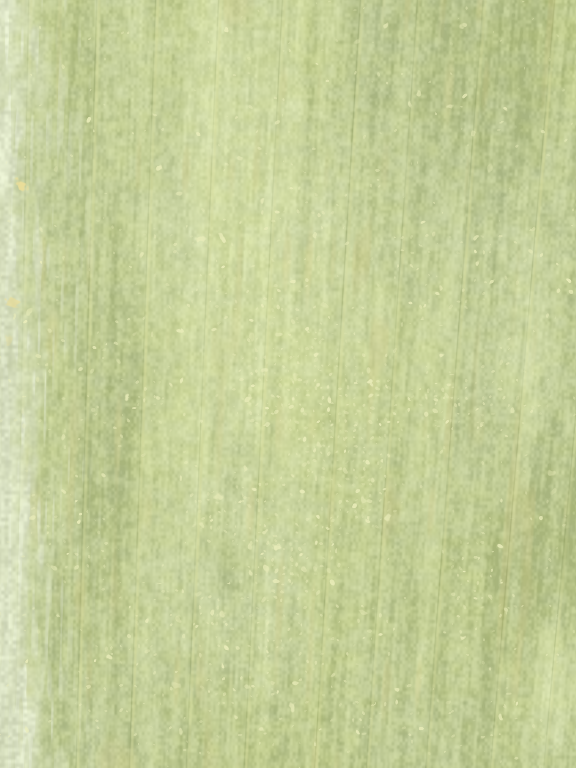
Write a WebGL 1 fragment shader that draws this texture.

```glsl
precision highp float;

uniform vec2 u_resolution;

const vec3 SHADE_GREEN = vec3(0.682, 0.732, 0.507);
const vec3 LEAF_GREEN = vec3(0.768, 0.812, 0.590);
const vec3 LIGHT_GREEN = vec3(0.824, 0.864, 0.648);
const vec3 WAXY_WHITE = vec3(0.865, 0.895, 0.775);
const vec3 DRY_OCHRE = vec3(0.83, 0.80, 0.55);
const vec3 RIDGE_YELLOW = vec3(0.845, 0.865, 0.615);
const vec3 FLECK_CREAM = vec3(0.92, 0.93, 0.73);
const vec3 CRUMB_YELLOW = vec3(0.92, 0.87, 0.60);
const float VEIN_SPACING = 0.112;

float hash(vec2 p) {
  vec3 q = fract(vec3(p.xyx) * 0.1031);
  q += dot(q, q.yzx + 33.33);
  return fract((q.x + q.y) * q.z);
}

float noise(vec2 p) {
  vec2 i = floor(p);
  vec2 f = fract(p);
  f = f * f * (3.0 - 2.0 * f);
  float low = mix(hash(i), hash(i + vec2(1.0, 0.0)), f.x);
  float high = mix(hash(i + vec2(0.0, 1.0)), hash(i + vec2(1.0, 1.0)), f.x);
  return mix(low, high, f.y);
}

// Noise centred on zero, shifted so layers stay independent
float vary(vec2 p, float seed) {
  return noise(p + seed * 17.3 + 40.0) - 0.5;
}

float blob(vec2 p, vec2 centre, vec2 size) {
  vec2 d = (p - centre) / size;
  return exp(-dot(d, d));
}

// One randomly turned speck in each occupied cell
float flecks(vec2 p, float cell, float size, float density, float seed) {
  vec2 id = floor(p / cell) + seed * 31.0;
  vec2 jitter = vec2(hash(id + 3.1), hash(id + 7.7));
  vec2 d = (fract(p / cell) - mix(vec2(0.25), vec2(0.75), jitter)) * cell;
  float angle = 6.2832 * hash(id + 11.9);
  float c = cos(angle);
  float s = sin(angle);
  d = vec2(c * d.x - s * d.y, s * d.x + c * d.y);
  float radius = size * mix(0.55, 1.1, hash(id + 19.3));
  float shape = length(d * vec2(1.0, 1.6)) + vary(p * 200.0, seed) * radius * 0.8;
  float mask = 1.0 - smoothstep(radius * 0.5, radius * 1.1, shape);
  return mask * step(hash(id + 23.5), density) * mix(0.35, 1.0, hash(id + 29.1));
}

// x: dark groove, y: pale ridge beside it
vec2 veins(float across, float along) {
  float id = floor(across / VEIN_SPACING);
  float centre = (id + 0.5 + 0.25 * (hash(vec2(id, 5.0)) - 0.5)) * VEIN_SPACING;
  float d = across - centre;
  float groove = exp(-pow(d / 0.0014, 2.0));
  float ridge = exp(-pow((d - 0.0042) / 0.0028, 2.0));
  float worn = mix(0.3, 1.0, noise(vec2(id * 9.0, along * 16.0)));
  worn *= mix(0.55, 1.0, noise(vec2(id * 3.0 + 1.5, along * 70.0)));
  float faint = mix(0.2, 1.0, noise(vec2(id * 5.0 + 2.5, along * 6.0)));
  return vec2(groove * worn, ridge * faint);
}

void main() {
  vec2 uv = gl_FragCoord.xy / u_resolution;
  vec2 p = gl_FragCoord.xy / u_resolution.x;

  // Fibres lean left and draw together toward the bottom
  float drop = 1.0 - uv.y;
  float across = (uv.x + 0.02 * drop) / (1.0 - 0.095 * drop);

  // Broad shading
  float tone = 0.5 + 0.4 * vary(vec2(across * 4.0, uv.y * 3.0), 1.0);
  tone += 0.28 * blob(uv, vec2(0.42, 0.72), vec2(0.25, 0.35));
  tone += 0.6 * blob(uv, vec2(1.0, 0.1), vec2(0.1, 0.09));
  tone -= 0.45 * blob(uv, vec2(0.19, 0.32), vec2(0.06, 0.25));
  tone -= 0.35 * blob(uv, vec2(0.93, 0.28), vec2(0.13, 0.15));
  tone -= 0.24 * blob(uv, vec2(0.8, 0.9), vec2(0.22, 0.22));
  vec2 slant = vec2(uv.x + 0.2 * (uv.y - 0.25), uv.y);
  tone -= 0.45 * blob(slant, vec2(0.39, 0.25), vec2(0.014, 0.035));

  // Fibres and grain
  tone += 0.34 * vary(vec2(across * 30.0, uv.y * 2.5), 2.0);
  tone += 0.38 * vary(vec2(across * 85.0, uv.y * 6.0), 3.0);
  tone += 0.42 * vary(vec2(across * 190.0, uv.y * 24.0), 4.0);
  tone += 0.34 * vary(p * 75.0, 5.0) + 0.5 * vary(p * vec2(210.0, 170.0), 6.0);
  tone = clamp(tone, -0.15, 1.3);
  vec3 color = mix(SHADE_GREEN, LEAF_GREEN, min(tone / 0.52, 1.0));
  color = mix(color, LIGHT_GREEN, max((tone - 0.52) / 0.48, 0.0));

  // Slight drifts of cooler and yellower tissue
  color.b += 0.035 * vary(vec2(across * 9.0, uv.y * 4.0), 7.0) + 0.035 * vary(p * 50.0, 8.0);
  float dry = smoothstep(0.7, 0.95, noise(vec2(across * 48.0 + 9.0, uv.y * 9.0)));
  color = mix(color, DRY_OCHRE, 0.28 * dry);

  vec2 vein = veins(across, uv.y);
  color = mix(color, RIDGE_YELLOW, 0.6 * vein.y);
  color -= vec3(0.085, 0.08, 0.085) * vein.x;

  // Pale waxy margin on the left, worn into patches and threads
  float ragged = 0.04 * vary(vec2(across * 70.0, uv.y * 8.0), 9.0) + 0.03 * vary(p * 60.0, 10.0);
  float margin = 1.0 - smoothstep(0.0, 0.095, uv.x - 0.008 * drop + ragged);
  float scuff = smoothstep(0.58, 0.9, noise(vec2(across * 150.0, uv.y * 18.0)));
  scuff *= 1.0 - smoothstep(0.07, 0.22, uv.x);
  float wax = clamp(0.9 * margin + 0.5 * scuff, 0.0, 1.0);
  float mottle = 0.1 * vary(p * 150.0, 11.0) + 0.08 * vary(vec2(across * 90.0, uv.y * 12.0), 12.0);
  color = mix(color, WAXY_WHITE + mottle, wax);

  // Cream specks, thickest through the middle and lower leaf
  float clump = smoothstep(0.25, 0.75, noise(p * 11.0 + 5.0));
  float crowd = 0.04 + 0.75 * clump * blob(uv, vec2(0.55, 0.38), vec2(0.38, 0.28));
  float specks = flecks(p, 0.041, 0.0085, crowd * 0.6, 1.0);
  specks = max(specks, flecks(p + 0.013, 0.023, 0.0058, crowd * 0.7, 2.0));
  specks = max(specks, 0.6 * flecks(p + 0.007, 0.014, 0.004, crowd, 3.0));
  color = mix(color, FLECK_CREAM, 0.9 * specks);
  float crumbs = flecks(p, 0.055, 0.014, 0.15, 4.0) * step(uv.x, 0.055);
  color = mix(color, CRUMB_YELLOW, crumbs);

  gl_FragColor = vec4(clamp(color, 0.0, 1.0), 1.0);
}
```
